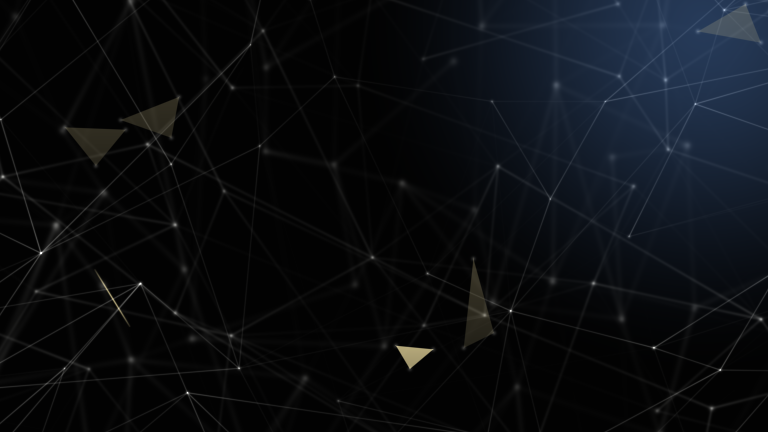
This background is drawn by a Shadertoy shader. Its source:

```glsl
// Plexus network: hazy nodes and links at three depths, pale gold shards, blue corner glow.

#define GLOW_CENTER vec2(1.63, 0.94)
#define GLOW_RADIUS 0.82
#define GLOW_COLOR  vec3(0.145, 0.226, 0.348)
#define BASE_COLOR  vec3(0.008, 0.008, 0.008)
#define LINK_COLOR  vec3(0.98, 0.98, 0.96)
#define GOLD_COLOR  vec3(0.86, 0.80, 0.58)
#define CELL_SIZE   0.29
#define LINK_GAIN   0.27
#define NODE_GAIN   0.42
#define LINK_CUTOFF 0.50
#define SHARD_COUNT 5

vec2 hash22(vec2 p) {
    vec3 q = fract(p.xyx * vec3(0.1031, 0.1030, 0.0973));
    q += dot(q, q.yzx + 33.33);
    return fract((q.xx + q.yz) * q.zy);
}

vec2 direction(float angle) { return vec2(cos(angle), sin(angle)); }

float gauss(float d, float width) { return exp(-d * d / (width * width)); }

// Distance to segment ab in x, position along it (0..1) in y.
vec2 segment(vec2 p, vec2 a, vec2 b) {
    vec2 pa = p - a, ba = b - a;
    float t = clamp(dot(pa, ba) / dot(ba, ba), 0.0, 1.0);
    return vec2(length(pa - ba * t), t);
}

vec2 nodeAt(vec2 cell, float seed) {
    return cell + 0.1 + 0.8 * hash22(cell + seed);
}

// One depth of the network; x is link light, y is node light.
vec2 network(vec2 p, float lineWidth, float nodeWidth, float seed) {
    const vec2 LINKS[6] = vec2[6](vec2(1, 0), vec2(0, 1), vec2(1, 1),
                                  vec2(-1, 1), vec2(2, 1), vec2(1, 2));
    vec2 home = floor(p), light = vec2(0.0);
    for (int y = -2; y <= 0; y++)
    for (int x = -2; x <= 1; x++) {
        vec2 cell = home + vec2(x, y);
        vec2 a = nodeAt(cell, seed);
        float shine = hash22(cell + seed + 7.3).x;
        light.y += (0.15 + 0.85 * shine) * gauss(length(p - a), nodeWidth);
        for (int k = 0; k < 6; k++) {
            float chance = hash22(cell * 3.7 + seed + float(k) * 17.1).y;
            float strength = smoothstep(LINK_CUTOFF, 1.05, chance);
            if (strength <= 0.0) continue;
            vec2 s = segment(p, a, nodeAt(cell + LINKS[k], seed));
            float taper = 1.0 - 1.8 * s.y * (1.0 - s.y);
            light.x += strength * taper * gauss(s.x, lineWidth);
        }
    }
    return light;
}

// Gold triangle; x is fill coverage, y is corner light.
vec2 shard(vec2 p, vec2 center, vec2 radius, float id, float blur) {
    float d = -1.0, corners = 0.0;
    vec2 v[3];
    for (int k = 0; k < 3; k++) {
        float jitter = hash22(vec2(id + 1.0, float(k) * 5.1)).x - 0.5;
        float angle = 0.52 + 0.63 * mod(id, 3.0) + float(k) * 2.094 + 0.6 * jitter;
        v[k] = center + radius * direction(angle);
        corners += gauss(length(p - v[k]), 0.005);
    }
    for (int k = 0; k < 3; k++) {
        vec2 edge = normalize(v[(k + 1) % 3] - v[k]);
        d = max(d, dot(p - v[k], vec2(edge.y, -edge.x)));
    }
    return vec2(1.0 - smoothstep(-blur, blur, d), corners);
}

void mainImage(out vec4 fragColor, in vec2 fragCoord) {
    vec2 p = fragCoord / iResolution.y;
    float pixel = 1.0 / iResolution.y;

    // Backdrop
    float glow = 1.0 - smoothstep(-0.07, GLOW_RADIUS, length(p - GLOW_CENTER));
    vec3 color = BASE_COLOR + GLOW_COLOR * glow;

    // Network, from sharp and near to dim and blurred; quieter mid-canvas and in the glow
    float presence = (0.78 + 0.22 * cos(3.5 * p.x)) * (1.0 - 0.45 * glow);
    for (int i = 0; i < 3; i++) {
        float depth = float(i);
        float scale = CELL_SIZE * (1.0 - 0.1 * depth);
        vec2 axis = direction(0.35 + 1.1 * depth);
        vec2 q = mat2(axis.x, axis.y, -axis.y, axis.x) * p / scale + 20.0 + 9.0 * depth;
        float lineWidth = max(0.0018 * exp2(depth), 0.7 * pixel) / scale;
        float nodeWidth = 0.0042 * exp2(0.65 * depth) / scale;
        vec2 light = network(q, lineWidth, nodeWidth, 11.0 + 31.0 * depth);
        color += LINK_COLOR * presence * (light.x * LINK_GAIN * exp2(-depth)
                                        + light.y * NODE_GAIN * exp2(-0.9 * depth));
    }

    // Shards, in pairs that step across the canvas
    for (int i = 0; i < SHARD_COUNT; i++) {
        float id = float(i), pair = floor(id / 2.0), odd = mod(pair, 2.0);
        float side = (mod(id, 2.0) * 2.0 - 1.0) * (1.0 - 2.0 * odd);
        vec2 center = vec2(0.29 + 0.74 * pair, 0.702 + 0.133 * pair - 0.60 * odd);
        center += side * vec2(0.072, 0.03 + 0.022 * odd);
        bool bright = i == 3;
        vec2 radius = bright ? vec2(0.046, 0.038) : mix(vec2(0.084, 0.056), vec2(0.048, 0.115), odd);
        vec2 s = shard(p, center, radius, id, max(0.0018, 0.7 * pixel));
        float opacity = (bright ? 0.88 : 0.22) * (0.9 + 2.5 * (p.y - center.y));
        color = mix(color, GOLD_COLOR, s.x * opacity) + LINK_COLOR * 0.18 * s.y;
    }

    // Shard seen edge-on
    vec2 sliver = segment(p, vec2(0.22, 0.375), vec2(0.30, 0.245));
    float swell = sliver.y * (1.0 - sliver.y);
    color += GOLD_COLOR * (0.15 + 2.4 * swell) * gauss(sliver.x, max(0.002, 0.7 * pixel));

    fragColor = vec4(min(color, 1.0), 1.0);
}
```
